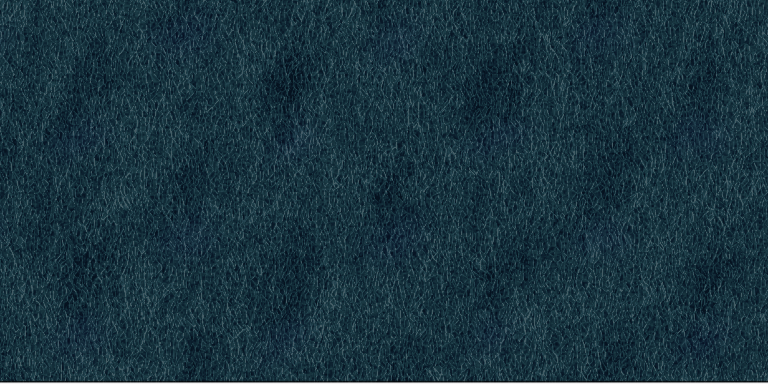
This texture is drawn by a Shadertoy shader. Its source:

```glsl
// Dark teal leather: a fine net of pale upright creases over soft shaded patches.

const int TONE_COUNT = 7;
const vec3 TONES[TONE_COUNT] = vec3[TONE_COUNT](
    vec3(0.02, 0.07, 0.12), vec3(0.04, 0.11, 0.17), vec3(0.06, 0.16, 0.21),
    vec3(0.09, 0.20, 0.24), vec3(0.11, 0.24, 0.28), vec3(0.16, 0.28, 0.33),
    vec3(0.27, 0.37, 0.40));
const vec3 PALE_MARGIN = vec3(0.95);
const float MIDDLE_TONE = 3.0;

vec2 hash2(vec2 p) {
    vec3 q = fract(p.xyx * vec3(0.1031, 0.1030, 0.0973));
    q += dot(q, q.yzx + 33.33);
    return fract((q.xx + q.yz) * q.zy);
}

float valueNoise(vec2 p) {
    vec2 cell = floor(p);
    vec2 f = fract(p);
    f = f * f * (3.0 - 2.0 * f);
    float low = mix(hash2(cell).x, hash2(cell + vec2(1, 0)).x, f.x);
    float high = mix(hash2(cell + vec2(0, 1)).x, hash2(cell + vec2(1, 1)).x, f.x);
    return mix(low, high, f.y);
}

float fbm(vec2 p) {
    float sum = 0.0;
    float weight = 0.5;
    for (int i = 0; i < 4; i++) {
        sum += weight * valueNoise(p);
        p = p * 2.03 + 17.1;
        weight *= 0.5;
    }
    return sum / 0.9375;
}

// x: canvas distance to the cell border, y: cell shade, z: signed uprightness
vec3 leatherCells(vec2 uv, vec2 density) {
    vec2 p = uv * density;
    vec2 base = floor(p);
    vec2 nearest = vec2(9.0);
    vec2 second = vec2(9.0);
    float shade = 0.0;
    for (int y = -1; y <= 1; y++) {
        for (int x = -1; x <= 1; x++) {
            vec2 cell = base + vec2(x, y);
            vec2 toPoint = cell + hash2(cell + 40.0) - p;
            float d = dot(toPoint, toPoint);
            if (d < dot(nearest, nearest)) {
                second = nearest;
                nearest = toPoint;
                shade = hash2(cell + 91.0).y;
            } else if (d < dot(second, second)) {
                second = toPoint;
            }
        }
    }
    float gap = 0.5 * (dot(second, second) - dot(nearest, nearest));
    vec2 across = (second - nearest) * density;
    float span = max(length(across), 0.001);
    return vec3(gap / span, shade, across.x / span);
}

float creaseLine(vec3 cells, float width, float crossStrength) {
    float line = 1.0 - smoothstep(0.0, max(width, 0.8 / iResolution.y), cells.x);
    return line * mix(crossStrength, 1.0, smoothstep(0.4, 0.85, abs(cells.z)));
}

// One flank of each crease is lit, the other lies in shadow
float creaseRelief(vec3 cells, float width) {
    return cells.z * (1.0 - smoothstep(0.0, width, cells.x));
}

// Long creases that lean sideways and come and go
float strands(vec2 uv, float lean, float seed) {
    vec2 p = vec2(uv.x + lean * uv.y, uv.y) + seed;
    float mask = smoothstep(0.35, 0.65, valueNoise(p * vec2(30.0, 14.0)));
    return mask * creaseLine(leatherCells(p, vec2(36.0, 12.0)), 0.0034, 0.1);
}

// Slanted soft spots on a grid
float slantedPatch(vec2 uv, vec2 center, vec2 radius) {
    const vec2 period = vec2(0.54, 0.52);
    vec2 q = mod(uv - center + 0.5 * period, period) - 0.5 * period;
    q.x -= 0.35 * q.y;
    return 1.0 - smoothstep(0.0, 1.0, length(q / radius));
}

float staggeredPatches(vec2 uv, vec2 center, vec2 radius) {
    return max(slantedPatch(uv, center, radius),
               slantedPatch(uv, center + vec2(0.27, 0.26), radius));
}

vec3 toneRamp(float t) {
    vec3 color = TONES[0];
    for (int i = 1; i < TONE_COUNT; i++) {
        color = mix(color, TONES[i], clamp(t - float(i - 1), 0.0, 1.0));
    }
    return color;
}

void mainImage(out vec4 fragColor, in vec2 fragCoord) {
    vec2 uv = fragCoord / iResolution.y;
    vec2 bend = vec2(valueNoise(uv * 26.0), valueNoise(uv * 26.0 + 50.0)) - 0.5;
    vec2 hide = uv + 0.012 * bend;

    // Fine net, and longer strands leaning both ways
    vec3 net = leatherCells(hide, vec2(98.0, 52.0));
    float netCrease = creaseLine(net, 0.0032, 0.5);
    float relief = creaseRelief(net, 0.006);
    float strand = max(strands(hide, 0.28, 3.7), strands(hide, -0.25, 9.2));

    // Broad shading and fine grain
    vec2 drift = uv + 0.08 * (vec2(fbm(uv * 9.0), fbm(uv * 9.0 + 30.0)) - 0.5);
    float darkPatch = staggeredPatches(drift, vec2(0.22, 0.78), vec2(0.10, 0.20));
    float bluePatch = staggeredPatches(drift, vec2(0.21, 0.64), vec2(0.12, 0.10));
    float cloud = fbm(uv * 5.0 + 12.0) - 0.5;
    float clump = fbm(uv * vec2(24.0, 10.0) + 5.0) - 0.5;
    float grain = valueNoise(uv * vec2(232.0, 205.0)) - 0.5;

    float tone = MIDDLE_TONE + 0.05;
    tone += 2.0 * (netCrease - 0.37) + 1.2 * (net.y - 0.5) + 1.1 * relief;
    tone += 2.1 * (strand - 0.1) + 3.0 * grain;
    tone += 0.9 * cloud + 0.8 * clump - 1.1 * darkPatch;

    vec3 color = toneRamp(tone);
    color += bluePatch * vec3(0.003, -0.006, 0.010);

    // Dark hem and pale margin along the bottom
    color *= mix(0.25, 1.0, smoothstep(0.006, 0.010, uv.y));
    color = mix(PALE_MARGIN, color, smoothstep(0.002, 0.006, uv.y));

    fragColor = vec4(clamp(color, 0.0, 1.0), 1.0);
}
```
